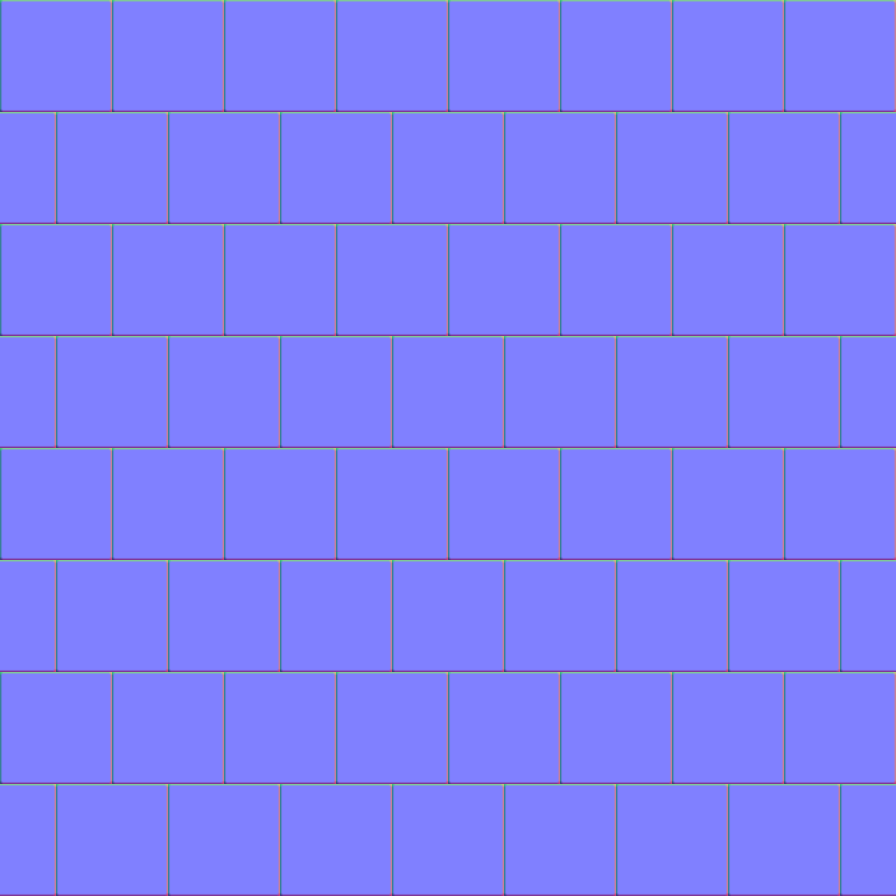
Reproduce this texture map procedurally as a WebGL 2 fragment shader.

```glsl
#version 300 es
precision highp float;

uniform vec2 u_resolution;
out vec4 fragColor;

// Encoded normal of a wall of rounded tiles; uv covers the canvas once
vec3 tileNormal(vec2 uv) {
    vec2 grid = uv * 8.0;

    // Running bond: every other course is moved by half a tile
    float course = floor(grid.y);
    grid.x += 0.5 * (1.0 - mod(course, 2.0));
    vec2 local = fract(grid) - 0.5;

    // Distance to the rounded square and its outward direction
    float radius = 0.03;
    vec2 corner = abs(local) - (0.5 - radius);
    vec2 outside = max(corner, 0.0);
    float dist = length(outside) + min(max(corner.x, corner.y), 0.0) - radius;
    vec2 outward = sign(local) * outside / max(length(outside), 1e-5);

    // Narrow bevel that steepens towards the joint
    float bevel = clamp(1.0 + dist / 0.021, 0.0, 1.0);
    vec3 flatColor = vec3(0.5, 0.5, 1.0);
    vec3 slopeColor = vec3(0.5 + 0.36 * outward, 0.48);
    return mix(flatColor, slopeColor, bevel);
}

void main() {
    // Average a 4 by 4 grid inside each pixel for smooth edges
    vec3 color = vec3(0.0);
    for (int i = 0; i < 16; i++) {
        vec2 offset = (vec2(i % 4, i / 4) + 0.5) / 4.0 - 0.5;
        color += tileNormal((gl_FragCoord.xy + offset) / u_resolution);
    }
    fragColor = vec4(color / 16.0, 1.0);
}
```
